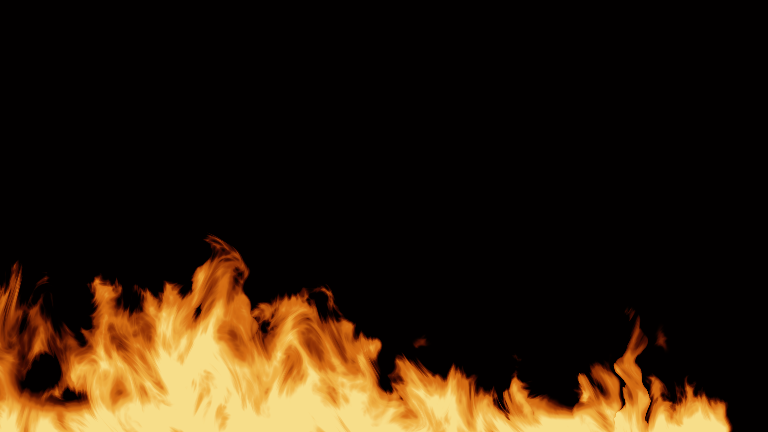
Reproduce this background procedurally as a WebGL 1 fragment shader.

```glsl
precision highp float;
// A bank of ragged flames along the lower edge of a black field.
uniform vec2 u_resolution;

const vec3 BLACK = vec3(0.006, 0.0, 0.0);
const vec3 EMBER = vec3(0.27, 0.05, 0.01);
const vec3 RUST = vec3(0.58, 0.20, 0.02);
const vec3 ORANGE = vec3(0.83, 0.42, 0.07);
const vec3 AMBER = vec3(0.93, 0.68, 0.25);
const vec3 PALE = vec3(0.97, 0.87, 0.54);

vec2 hash2(vec2 p) {
  vec2 k = vec2(dot(p, vec2(127.1, 311.7)), dot(p, vec2(269.5, 183.3)));
  return fract(sin(k) * 43758.5);
}

// Distance to the nearest jittered cell point
float cellular(vec2 p) {
  vec2 cell = floor(p);
  vec2 f = fract(p);
  float nearest = 2.0;
  for (int j = -1; j <= 1; j++) {
    for (int i = -1; i <= 1; i++) {
      vec2 o = vec2(float(i), float(j));
      vec2 r = o + hash2(cell + o) - f;
      nearest = min(nearest, dot(r, r));
    }
  }
  return sqrt(nearest);
}

// Layered sines bend the coordinates into curls
vec2 curl(vec2 p, float amount) {
  p += amount * sin(p.yx * vec2(1.3, 0.9) + vec2(0.4, 2.1));
  p += amount * 0.6 * sin(p.yx * vec2(2.7, 2.2) + vec2(1.7, 0.3));
  return p;
}

// Curled cellular octaves, centred near zero
float filaments(vec2 p) {
  float sum = 0.0;
  float weight = 0.5;
  for (int i = 0; i < 4; i++) {
    p = curl(p, 0.4);
    sum += weight * cellular(p);
    p = mat2(1.7, 0.8, -0.8, 1.7) * p + 5.3;
    weight *= 0.5;
  }
  return sum - 0.42;
}

// Rounded hump of the flame outline
float lobe(float x, float centre, float halfWidth, float height) {
  float d = (x - centre) / halfWidth;
  d *= d;
  return height * (1.0 - d * d);
}

float outline(float x) {
  float h = max(-0.1, lobe(x, 0.80, 0.90, 0.085));
  h = max(h, lobe(x, 0.03, 0.22, 0.315));
  h = max(h, lobe(x, 0.36, 0.27, 0.335));
  h = max(h, lobe(x, 0.51, 0.095, 0.435));
  h = max(h, lobe(x, 0.69, 0.18, 0.315));
  h = max(h, lobe(x, 0.83, 0.07, 0.22));
  h = max(h, lobe(x, 0.99, 0.17, 0.155));
  h = max(h, lobe(x, 1.20, 0.045, 0.14));
  h = max(h, lobe(x, 1.39, 0.05, 0.19));
  h = max(h, lobe(x, 1.463, 0.03, 0.31));
  return max(h, lobe(x, 1.57, 0.125, 0.115));
}

// Soft elliptical spot
float spot(vec2 p, vec2 centre, vec2 radius) {
  vec2 d = (p - centre) / radius;
  return exp(-dot(d, d));
}

vec3 fireRamp(float heat) {
  vec3 c = mix(BLACK, EMBER, smoothstep(0.0, 0.18, heat));
  c = mix(c, RUST, smoothstep(0.16, 0.36, heat));
  c = mix(c, ORANGE, smoothstep(0.34, 0.56, heat));
  c = mix(c, AMBER, smoothstep(0.55, 0.76, heat));
  return mix(c, PALE, smoothstep(0.74, 0.96, heat));
}

void main() {
  vec2 p = gl_FragCoord.xy / u_resolution.y;
  float n = filaments(vec2(p.x * 14.0 + p.y * 3.0, p.y * 9.0));

  // Ragged silhouette with swaying sides
  float sway = 0.008 * sin(p.y * 47.0 + p.x * 9.0) + 0.005 * sin(p.y * 95.0 - p.x * 31.0);
  float top = outline(p.x + sway + 0.05 * n);
  float depth = top - p.y;
  float body = smoothstep(-0.012, 0.04, depth + 0.26 * n);

  // Heat rises toward the base and the bright core
  float heat = 0.36 + 0.62 * clamp(depth / max(top, 0.05), 0.0, 1.0);
  heat += 0.36 * spot(p, vec2(0.43, 0.18), vec2(0.075, 0.09));
  heat += 0.15 * spot(p, vec2(0.60, 0.06), vec2(0.30, 0.07));
  heat -= 0.18 * spot(p, vec2(0.10, 0.17), vec2(0.15, 0.14));
  heat -= 0.26 * spot(p, vec2(1.44, 0.20), vec2(0.12, 0.09));
  heat += 1.15 * n;

  // Dark pockets between the tongues
  vec2 q = p + 0.09 * n;
  heat -= 0.95 * spot(q, vec2(0.085, 0.13), vec2(0.048, 0.055));
  heat -= 0.60 * spot(q, vec2(0.155, 0.07), vec2(0.05, 0.022));
  heat -= 0.60 * spot(q, vec2(1.33, 0.075), vec2(0.05, 0.02));
  heat *= body;

  // Loose faint wisps
  heat += 0.24 * spot(q, vec2(0.977, 0.208), vec2(0.014, 0.008));
  heat += 0.26 * spot(q, vec2(1.53, 0.21), vec2(0.010, 0.025));

  gl_FragColor = vec4(fireRamp(heat), 1.0);
}
```
